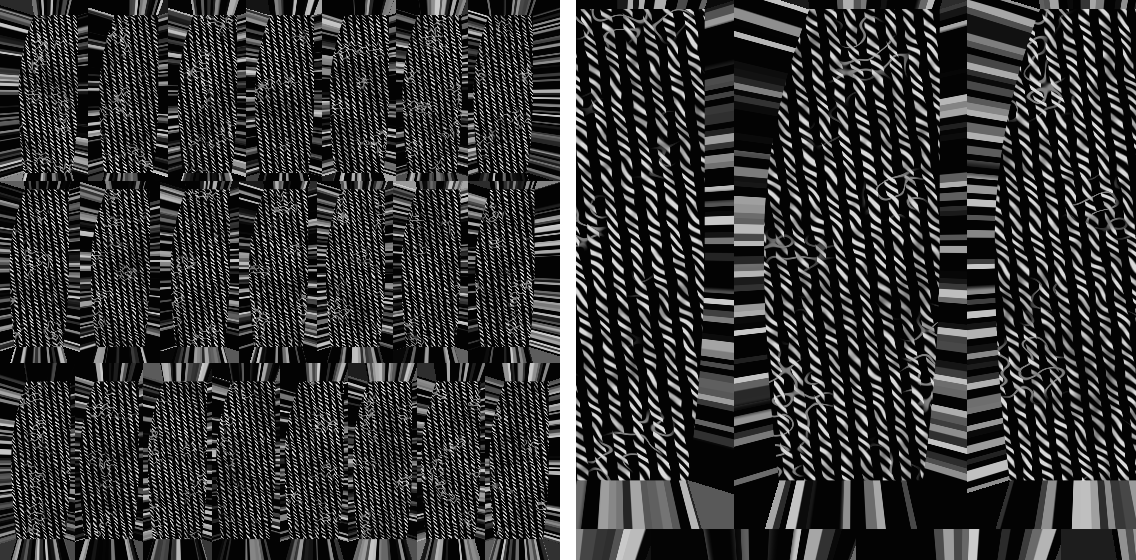
Left: the whole. Right: its middle third, enlarged.
Give the GLSL for this pattern, as a WebGL 1 fragment shader.

```glsl
precision highp float;
// Three rows of leaning woven pods (7, 7 and 8), their rims smeared outward into grey streaks.
uniform vec2 u_resolution;

const float TAU = 6.2831853;
const float HALF_WIDTH = 0.052;
const float HALF_HEIGHT = 0.140;

float hash(vec2 p) {
  vec3 q = fract(vec3(p.xyx) * 0.1031);
  q += dot(q, q.yzx + 33.33);
  return fract((q.x + q.y) * q.z);
}

float cornerSlope(vec2 cell, vec2 offset) {
  float angle = TAU * hash(cell);
  return dot(vec2(cos(angle), sin(angle)), offset);
}

// Gradient noise, roughly -0.7 to 0.7
float noise(vec2 p) {
  vec2 i = floor(p), f = fract(p);
  vec2 w = f * f * f * (f * (f * 6.0 - 15.0) + 10.0);
  vec2 e = vec2(1.0, 0.0);
  return mix(mix(cornerSlope(i, f), cornerSlope(i + e.xy, f - e.xy), w.x),
             mix(cornerSlope(i + e.yx, f - e.yx), cornerSlope(i + e.xx, f - e.xx), w.x), w.y);
}

// Maps a random value to black about half the time, else a grey
float greyLevel(float h) {
  return 0.8 * pow(max(h - 0.38, 0.0) / 0.62, 1.2);
}

// Bars of uneven width and brightness along t, broken by black stretches
float streaks(float t, float width, float seed, float pixel) {
  float x = t / width + 1.1 * noise(vec2(t * 90.0, seed * 3.7)) + 100.0;
  float cell = floor(x);
  float soft = min(pixel / width, 1.0);
  float here = greyLevel(hash(vec2(cell, seed)));
  float next = greyLevel(hash(vec2(cell + 1.0, seed)));
  float gap = smoothstep(-0.28, -0.2, noise(vec2(t * 30.0, seed * 5.3)));
  return gap * mix(here, next, smoothstep(1.0 - soft, 1.0, x - cell));
}

// Leaning cords made of falling stitches, frayed by fine scratches
float weave(vec2 p, float seed, float pixel) {
  vec2 local = p + seed * vec2(0.37, 0.73);
  float wander = noise(local * 55.0);
  float period = mix(0.0112, 0.0124, hash(vec2(seed, 4.0)));
  float across = p.x + 0.125 * p.y + 0.0014 * wander;
  float cord = across / period + hash(vec2(seed, 8.0));
  float fromCord = abs(fract(cord) - 0.5) * period;
  float halfCord = 0.0032 + 0.0016 * noise(local * 100.0);
  float band = 1.0 - smoothstep(halfCord - pixel * 0.6, halfCord + pixel * 0.6, fromCord);
  float phase = (p.y + 1.0 * across) / 0.0072 + 0.7 * wander + hash(vec2(floor(cord), seed));
  float stitch = smoothstep(0.2, 0.95, 0.5 + 0.5 * cos(TAU * phase));
  float bright = 0.76 + 0.5 * noise(local * 130.0) + 0.35 * noise(local * 14.0);

  float ridge = abs(noise(local * vec2(60.0, 85.0) + 19.0));
  float patches = smoothstep(0.08, 0.32, noise(local * 24.0 + 7.0));
  float scratch = patches * (1.0 - smoothstep(0.02, 0.05 + pixel * 35.0, ridge));
  return max(band * stitch * bright, 0.5 * scratch);
}

float podCenterX(float i, float row) {
  if (row < 0.5) return 0.086 + 0.1458 * i - 0.00173 * i * i;
  if (row < 1.5) return 0.070 + 0.1464 * i - 0.0013 * i * i;
  return 0.073 + 0.122 * i;
}

// Left and right rim at height y: upper left is cut away, the foot tapers
vec2 podRim(float y) {
  float t = clamp(y / HALF_HEIGHT, -1.0, 1.0);
  float top = max(t, 0.0), foot = max(-t, 0.0);
  return vec2(-HALF_WIDTH + 0.027 * top * top + 0.009 * foot * foot,
              HALF_WIDTH - 0.010 * foot * foot);
}

// Outside the pod: fans above and below, bars at the sides, flat corners
float surround(vec2 p, vec2 overshoot, float seed, float pixel) {
  vec2 q = p / (1.0 + vec2(7.0, 2.2) * overshoot.yx);
  vec2 rim = podRim(q.y);
  float side = step(0.0, p.x), upper = step(0.0, p.y);
  bool beyondX = q.x < rim.x || q.x > rim.y;
  bool beyondY = abs(q.y) > HALF_HEIGHT;
  if (beyondX && beyondY) return 0.85 * greyLevel(hash(vec2(seed + 40.0, side + 2.0 * upper)));
  if (beyondX) return streaks(q.y, 0.0038, seed * 4.0 + side, pixel);
  return streaks(q.x, 0.0046, seed * 4.0 + 2.0 + upper, pixel);
}

void main() {
  vec2 uv = gl_FragCoord.xy / u_resolution;
  float pixel = 1.0 / min(u_resolution.x, u_resolution.y);

  // Choose the row, then the nearest pod in it
  float row = uv.y > 0.677 ? 0.0 : (uv.y > 0.352 ? 1.0 : 2.0);
  float centerY = row < 0.5 ? 0.832 : (row < 1.5 ? 0.521 : 0.178);
  float count = row < 1.5 ? 7.0 : 8.0;
  float nearest = 0.0, offsetX = 10.0;
  for (int k = 0; k < 8; k++) {
    float i = float(k);
    float d = uv.x - podCenterX(i, row);
    if (i < count && abs(d) < abs(offsetX)) { offsetX = d; nearest = i; }
  }
  float seed = nearest + 9.0 * row + 1.0;
  vec2 p = vec2(offsetX, uv.y - centerY);

  vec2 rim = podRim(p.y);
  vec2 overshoot = max(vec2(max(rim.x - p.x, p.x - rim.y), abs(p.y) - HALF_HEIGHT), 0.0);
  float outside = smoothstep(0.0, pixel, max(overshoot.x, overshoot.y));
  float grey = mix(weave(p, seed, pixel), surround(p, overshoot, seed, pixel), outside);
  gl_FragColor = vec4(vec3(clamp(grey, 0.01, 0.85)), 1.0);
}
```
